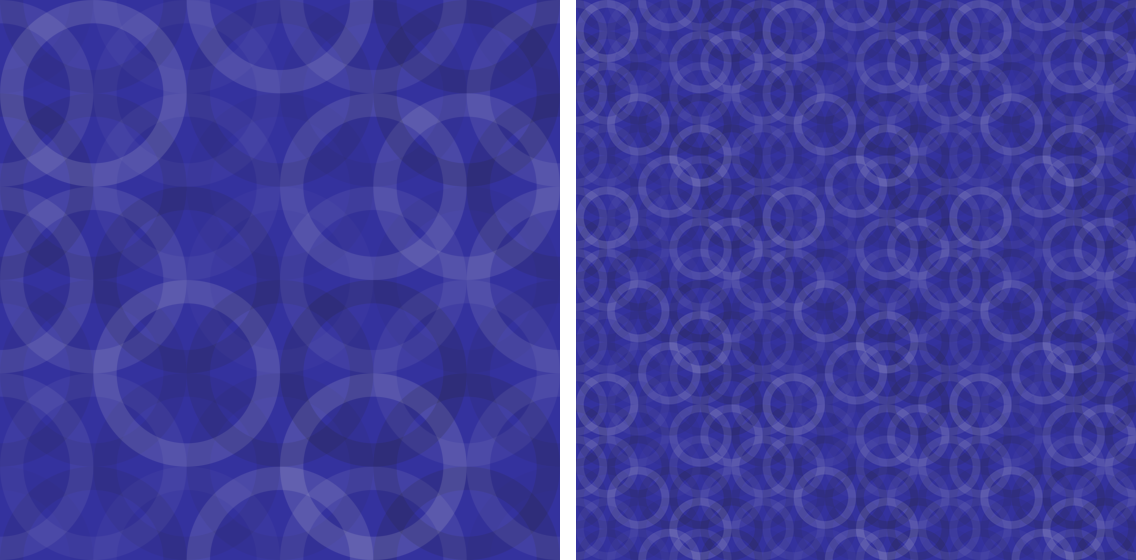
Left: one tile. Right: repeated 3 by 3.
Give the GLSL for this pattern, as a Shadertoy shader.

```glsl
// Translucent light and dark rings on an indigo ground, one per point of a
// 6 x 6 lattice. Each ring reaches its neighbours' centres, so the layers
// overlap; lattice indices wrap, so the tile repeats without a seam.

const int GRID = 6;

// Permutation of 1..36 over the wrapped lattice: a power modulo the prime 37.
int ringRank(ivec2 node) {
    node = (node + GRID) % GRID;
    int id = 1 + (node.x + 2 * node.y) % GRID + GRID * node.y;
    int rank = id;
    for (int i = 0; i < 6; i++) rank = rank * id % 37;
    return rank;
}

// Coverage of a ring with outer radius 1 and inner radius 0.75.
float ringMask(vec2 offset, float blur) {
    float edge = abs(length(offset) - 0.875) - 0.125;
    return 1.0 - smoothstep(-blur, blur, edge);
}

void mainImage(out vec4 fragColor, in vec2 fragCoord) {
    vec2 p = fragCoord / iResolution.xy * float(GRID);
    float blur = 0.8 * float(GRID) / min(iResolution.x, iResolution.y);
    ivec2 cell = ivec2(floor(p));

    vec3 color = vec3(0.205, 0.195, 0.62);

    // Blend every ring that can touch this cell, lower left first.
    for (int y = -1; y <= 2; y++) {
        for (int x = -1; x <= 2; x++) {
            ivec2 node = cell + ivec2(x, y);
            int rank = ringRank(node);

            // Odd ranks are dark, even ranks light; higher ranks are stronger.
            bool dark = rank % 2 == 1;
            vec3 tint = vec3(dark ? 0.133 : 0.867);
            float opacity = (dark ? 0.04 : 0.02) + 0.14 * float(rank) / 36.0;

            color = mix(color, tint, opacity * ringMask(p - vec2(node), blur));
        }
    }

    fragColor = vec4(color, 1.0);
}
```
